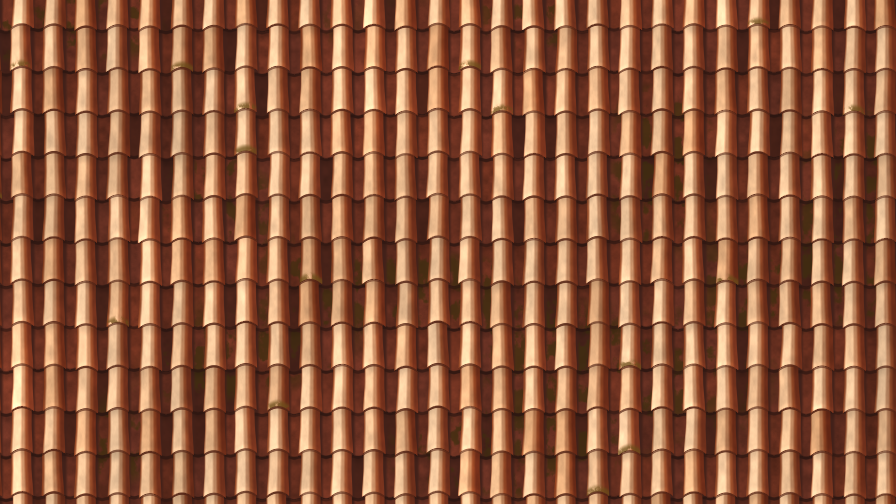
A Shadertoy shader for this texture:

```glsl
// Clay barrel-tile roof: rows of tapered cover tiles over shadowed pan tiles.
// Each cover is a rounded colour ramp across its width, with an arched lower lip;
// hashes vary columns and tiles, and value noise adds grime and moss.

#define COLS 28.0         // cover tiles across
#define ROWS 11.85        // courses down
#define PHASE vec2(0.69, 0.79)
#define HALF_LOW 0.352    // cover half width at its lower lip
#define HALF_TOP 0.308    // cover half width at its upper end
#define ARCH 0.11         // rise of the cover lip
#define LIP 0.03          // thickness of the shadow under a lip
#define JITTER 0.07       // misplacement of single tiles
#define WEAR 0.26         // strength of fine grime
#define TONE 0.24         // spread of brightness between columns and tiles
#define MOSS 0.75         // opacity of moss

const vec3 CREAM = vec3(0.98, 0.81, 0.64);
const vec3 TAN   = vec3(0.75, 0.54, 0.39);
const vec3 RUST  = vec3(0.57, 0.29, 0.16);
const vec3 EMBER = vec3(0.44, 0.19, 0.11);
const vec3 PAN   = vec3(0.38, 0.18, 0.13);
const vec3 SHADE = vec3(0.26, 0.13, 0.10);
const vec3 GREEN = vec3(0.29, 0.21, 0.07);

float hash(vec2 p) {
    return fract(sin(dot(p, vec2(127.1, 311.7))) * 43758.5453);
}

float noise(vec2 p) {
    vec2 i = floor(p), f = fract(p);
    f = f * f * (3.0 - 2.0 * f);
    return mix(mix(hash(i), hash(i + vec2(1, 0)), f.x),
               mix(hash(i + vec2(0, 1)), hash(i + vec2(1, 1)), f.x), f.y);
}

float fbm(vec2 p) {
    float sum = 0.0, amp = 0.5;
    for (int i = 0; i < 4; i++) {
        sum += amp * noise(p);
        p = p * 2.03 + 17.0;
        amp *= 0.5;
    }
    return sum / 0.9375;
}

// Brightness factor from the column, the tile and slow drift over the roof.
float tone(vec2 id, vec2 q) {
    float spread = 0.4 * hash(vec2(id.x, 77.0)) + 0.35 * hash(id + 41.0)
                 + 0.6 * noise(q * vec2(0.18, 0.3) + 30.0);
    return 1.0 + TONE * (spread - 0.675);
}

// Dark band below a lip; v runs from 0 at the lip to 1 at the next one up.
float lipShadow(float v, float width, float soft) {
    return max(smoothstep(1.0 - width - soft, 1.0 - width, v),
               1.0 - smoothstep(0.0, soft, v));
}

// Concave pan tile; g is the offset from the centre of the gap.
vec3 panColor(float g, float column, float y, vec2 q, float soft) {
    float r = y + 0.05 + 0.03 * (1.0 - smoothstep(0.0, 0.2, abs(g)))
            + JITTER * (hash(vec2(column, 5.0)) - 0.5);
    float v = fract(r);
    vec2 id = vec2(column, floor(r));
    vec3 c = mix(PAN, EMBER, 0.6 * hash(id + 31.0));
    c *= 1.0 + 1.5 * (tone(id, q) - 1.0);
    c *= 1.0 + WEAR * (fbm(q * vec2(4.0, 5.0)) - 0.5) * 1.6;

    // Dark stained tiles, then moss in damp stretches
    c = mix(c, SHADE * 0.75, 0.6 * step(0.88, hash(id + 3.0)));
    float damp = smoothstep(0.62, 0.8, noise(q * vec2(0.3, 0.5) + 4.0));
    c = mix(c, GREEN * 0.85, MOSS * damp * smoothstep(0.46, 0.64, fbm(q * 3.0 + 8.0)));

    // Shadow cast by the cover on the left, and by the lip above
    c = mix(SHADE, c, smoothstep(-0.17, -0.05, g));
    float depth = 0.5 + 0.4 * hash(id + 15.0);
    c *= 1.0 - 0.15 * smoothstep(0.75, 1.0, v);
    return mix(c, SHADE * 0.65, depth * lipShadow(v, LIP * 1.3, soft * 1.6));
}

// Rounded cover tile, lit from the left; u is -1 to 1 across it.
vec3 coverRamp(float u) {
    vec3 c = mix(RUST, CREAM, smoothstep(-1.02, -0.74, u));
    c = mix(c, TAN, smoothstep(-0.2, 0.08, u));
    c = mix(c, RUST, smoothstep(0.14, 0.44, u));
    return mix(c, EMBER, smoothstep(0.42, 0.74, u));
}

void mainImage(out vec4 fragColor, in vec2 fragCoord) {
    vec2 soft = vec2(COLS, ROWS) / iResolution.xy;
    vec2 q = fragCoord * soft;
    q += vec2(0.5 - PHASE.x, PHASE.y);
    float column = floor(q.x);
    float x = fract(q.x) - 0.5;

    // Pans lie halfway between the covers
    vec3 color = panColor(fract(q.x + 0.5) - 0.5, floor(q.x + 0.5), q.y, q, soft.y);

    // Cover tile cell, its arch and its small misplacement
    float across = min(abs(x) / HALF_LOW, 1.0);
    float r = q.y - ARCH * (1.0 - across * across) + 0.05
            + JITTER * (hash(vec2(column, 2.0)) - 0.5);
    float v = fract(r);
    vec2 id = vec2(column, floor(r));
    x -= JITTER * (hash(id + 7.0) - 0.5) + JITTER * (hash(id + 13.0) - 0.5) * v;
    float halfWidth = mix(HALF_LOW, HALF_TOP, smoothstep(0.0, 0.7, v));
    float cover = 1.0 - smoothstep(-0.7, 0.7, (abs(x) - halfWidth) / soft.x);

    // Clay colour, from pale to burnt, with fine grime
    vec3 clay = coverRamp(x / halfWidth + 0.2 * (hash(id + 21.0) - 0.5));
    clay *= mix(vec3(1.03), vec3(0.92, 0.82, 0.73), hash(id) * hash(id + 51.0));
    clay *= tone(id, q);
    clay *= 1.0 + WEAR * (fbm(q * vec2(5.0, 3.0) + 50.0) - 0.5);
    clay *= 1.0 - 0.1 * smoothstep(0.7, 1.0, v);

    // Pale rim on the lip, occasional moss, then the shadow below the lip
    clay *= 1.0 + 0.06 * (1.0 - smoothstep(0.05, 0.14, v));
    float mossy = step(0.95, hash(id + 61.0)) * (1.0 - smoothstep(0.06, 0.2, v));
    clay = mix(clay, GREEN * 1.4, MOSS * mossy * smoothstep(0.3, 0.55, fbm(q * 6.0)));
    float crease = 0.5 + 0.4 * hash(id + 71.0);
    clay = mix(clay, EMBER * 0.75, crease * lipShadow(v, LIP, soft.y * 1.2));

    fragColor = vec4(mix(color, clay, cover), 1.0);
}
```
